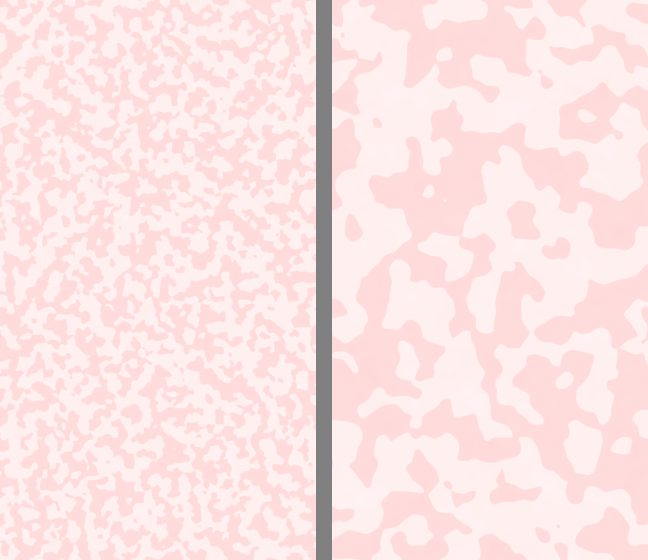
Left: the whole. Right: its middle third, enlarged.
Write a WebGL 2 fragment shader that draws this texture.

```glsl
#version 300 es
precision highp float;
// Pale pink two-tone camouflage of small, rounded, irregular blotches.

#define LIGHT_PINK vec3(1.0, 0.94, 0.94)
#define DEEP_PINK  vec3(1.0, 0.86, 0.86)
#define BLOTCHES   25.0   // noise cells across the canvas width
#define CLUSTERING 0.38   // weight of the broad octave
#define RAGGEDNESS 0.42   // weight of the fine octave
#define LIGHT_BIAS 0.014  // shifts the share towards the light tone
#define MOTTLE     0.012  // faint tonal drift inside the blotches

uniform vec2 u_resolution;
out vec4 fragColor;

// Integer hash of a lattice cell, mapped to [0, 1)
float hash(ivec2 cell, uint seed) {
    uint h = uint(cell.x) * 1597u ^ uint(cell.y) * 51749u ^ seed * 7919u;
    h = h * 747796u + 28911u;
    h = (h ^ (h >> 15)) * 739981u;
    h = (h ^ (h >> 13)) * 461843u;
    h ^= h >> 16;
    return float(h & 65535u) / 65536.0;
}

vec2 gradient(ivec2 cell, uint seed) {
    float angle = 6.28319 * hash(cell, seed);
    return vec2(cos(angle), sin(angle));
}

// Gradient noise with quintic interpolation
float noise(vec2 p, uint seed) {
    ivec2 cell = ivec2(floor(p));
    vec2 f = fract(p);
    vec2 w = f * f * f * (f * (f * 6.0 - 15.0) + 10.0);
    float corners[4];
    for (int i = 0; i < 4; i++) {
        ivec2 offset = ivec2(i & 1, i >> 1);
        corners[i] = dot(gradient(cell + offset, seed), f - vec2(offset));
    }
    return mix(mix(corners[0], corners[1], w.x),
               mix(corners[2], corners[3], w.x), w.y);
}

void main() {
    vec2 p = gl_FragCoord.xy / u_resolution.x * BLOTCHES;

    // Each octave is turned so that the lattices do not line up
    mat2 turn = mat2(0.8, 0.6, -0.6, 0.8);
    vec2 q = turn * p;
    vec2 r = turn * q;

    // Blotch field: broad clusters, main shapes, ragged detail
    float field = noise(q, 1u)
                + CLUSTERING * noise(p * 0.47, 2u)
                + RAGGEDNESS * noise(r * 2.03, 3u)
                + LIGHT_BIAS;

    // Crisp outline, about one pixel wide
    float edge = max(fwidth(field), 0.0001) * 0.8;
    float light = smoothstep(-edge, edge, field);

    // Soft tonal drift that leaves red at full strength
    float drift = MOTTLE * (noise(r * 0.8, 4u) + 0.6 * noise(q * 2.6, 5u));
    vec3 colour = mix(DEEP_PINK, LIGHT_PINK, light) + vec3(0.0, drift, drift);
    fragColor = vec4(colour, 1.0);
}
```
